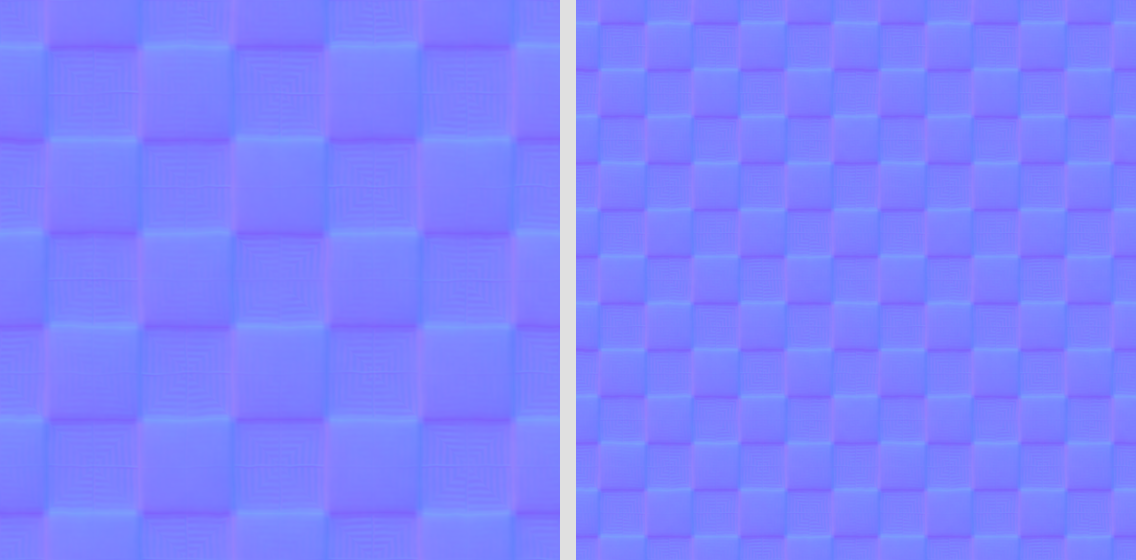
Left, the tile; right, the same tile 2 across and 2 down.
Give the GLSL for this texture map, as a WebGL 1 fragment shader.

```glsl
precision highp float;
// Normal map of a quilted checkerboard: puffed cushions and flat cells with concentric square ribs.

uniform vec2 u_resolution;

#define CELLS 6.0          // cells across and down, must be even
#define BASE_TILT vec2(0.490, 0.506)
#define BROAD vec2(-0.022, 0.036)  // soft bulge slope, x and y
#define EDGE vec2(-0.060, 0.072)   // steep slope beside the stitching
#define EDGE_FALLOFF 11.0
#define RIBS 7.0           // ribs from centre to edge of a cell
#define RIB_SLOPE 0.017
#define SEAM vec2(0.022, 0.040)    // vertical and horizontal centre seam
#define SEAM_WIDTH 0.030
#define WOBBLE 0.026
#define GRAIN 0.012

float hash(vec2 p) {
  vec3 q = fract(vec3(p.xyx) * 0.1031);
  q += dot(q, q.yzx + 33.33);
  return fract((q.x + q.y) * q.z);
}

// Value noise that wraps after a whole number of lattice steps.
float wrapNoise(vec2 uv, float period, float seed) {
  vec2 p = uv * period;
  vec2 i = floor(p);
  vec2 f = p - i;
  f = f * f * (3.0 - 2.0 * f);
  vec2 a = mod(i, period) + seed;
  vec2 b = mod(i + 1.0, period) + seed;
  return mix(mix(hash(a), hash(vec2(b.x, a.y)), f.x),
             mix(hash(vec2(a.x, b.y)), hash(b), f.x), f.y);
}

vec2 noisePair(vec2 uv, float period, float seed) {
  return vec2(wrapNoise(uv, period, seed), wrapNoise(uv, period, seed + 57.0)) - 0.5;
}

// Slope of the bulge: broad on cushions, held close to the edge on flat cells.
vec2 bulgeSlope(vec2 c, float puffed) {
  vec2 a = abs(c);
  vec2 broad = BROAD * pow(a + 0.0001, vec2(mix(4.0, 1.2, puffed)));
  vec2 steep = EDGE * exp((a - 1.0) * EDGE_FALLOFF);
  vec2 cornerFade = smoothstep(0.0, 0.14, 1.0 - a.yx);
  return (2.0 * puffed - 1.0) * sign(c) * (broad + steep) * cornerFade;
}

// Slope of concentric square ribs, shifted in each quarter of the cell.
vec2 ribSlope(vec2 c, vec2 id) {
  vec2 a = abs(c);
  float phase = 0.5 * hash(id * 2.0 + step(0.0, c) + 91.0);
  float wave = sin(6.28318 * (max(a.x, a.y) * RIBS + phase));
  float alongX = smoothstep(-0.03, 0.03, a.x - a.y);
  vec2 fade = smoothstep(0.0, 0.06, a) * smoothstep(0.0, 0.10, 1.0 - a);
  return sign(c) * vec2(alongX, 1.0 - alongX) * wave * fade.x * fade.y;
}

// Slope of a narrow groove across the centre on each axis.
vec2 seamSlope(vec2 c) {
  vec2 t = c / SEAM_WIDTH;
  return SEAM * t * exp(0.5 - t * t);
}

void main() {
  vec2 uv = gl_FragCoord.xy / u_resolution;

  // Cell layout, offset by half a cell, with slightly uneven stitching
  vec2 p = uv * CELLS + 0.5;
  p += WOBBLE * (noisePair(uv, 18.0, 3.0) + 0.5 * noisePair(uv, 54.0, 11.0));
  vec2 id = mod(floor(p), CELLS);
  vec2 c = fract(p) * 2.0 - 1.0;
  float puffed = mod(id.x + id.y, 2.0);

  // Ribs are faint and uneven on cushions, clear on flat cells
  float cellRandom = hash(id + 17.0);
  float ribStrength = mix(0.75 + 0.35 * cellRandom, 0.10 + 0.35 * cellRandom, puffed);
  float wear = 0.35 + 1.1 * wrapNoise(uv, 30.0, 23.0);

  vec2 tilt = bulgeSlope(c, puffed);
  tilt += RIB_SLOPE * ribStrength * wear * ribSlope(c, id);
  vec2 seamFade = smoothstep(0.0, 0.08, 1.0 - abs(c.yx));
  tilt += seamSlope(c) * seamFade * mix(0.85, 0.35, puffed) * wear;

  // Fabric creases and fine grain
  tilt += GRAIN * (noisePair(uv, 36.0, 41.0) + 0.7 * noisePair(uv, 120.0, 67.0));

  float facing = sqrt(max(0.0, 1.0 - 4.0 * dot(tilt, tilt)));
  gl_FragColor = vec4(BASE_TILT + tilt, 0.5 + 0.5 * facing, 1.0);
}
```
